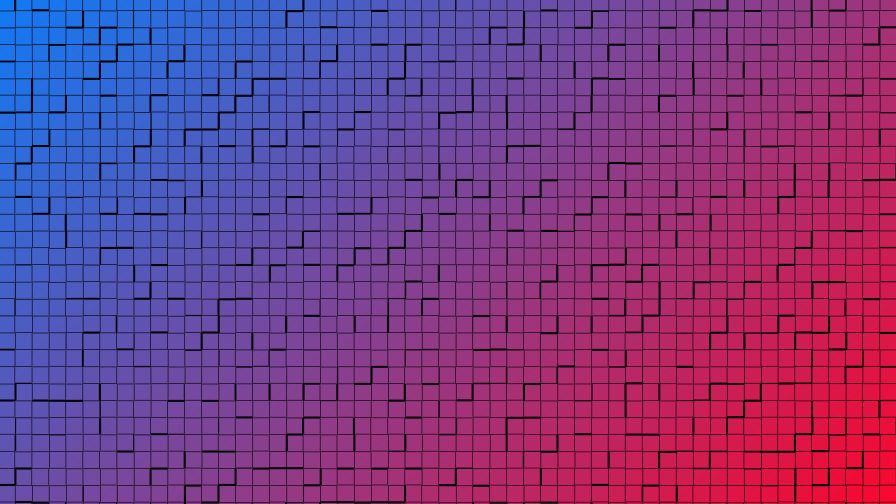
This background is drawn by a Shadertoy shader. Its source:

```glsl
// Grid of square blocks over a diagonal blue-to-red gradient.
// Each block has a random height; a taller neighbour on the left or above
// widens the dark seam between two blocks into a shadow.

#define ROWS 29.73              // blocks per canvas height
#define GRID_SHIFT vec2(0.105, -0.10)
#define THIN_SEAM 0.045         // seam widths in block units
#define THICK_SEAM 0.125
#define STEP_MIN 0.34           // height steps where the shadow grows
#define STEP_MAX 0.58
#define WOBBLE 0.05             // shift of seams off the exact grid
#define GRADIENT_DIR vec2(0.62, -0.38)

const vec3 BLUE = vec3(0.06, 0.48, 0.96);
const vec3 RED = vec3(0.98, 0.03, 0.18);
const vec3 SEAM = vec3(0.015, 0.01, 0.025);

float hash(vec2 p) {
    vec3 q = fract(vec3(p.xyx) * 0.1031);
    q += dot(q, q.yzx + 33.33);
    return fract((q.x + q.y) * q.z);
}

// Share of a pixel covered by a band of given width at distance d.
float bandCoverage(float d, float width, float pixel) {
    float right = min(d + 0.5 * pixel, 0.5 * width);
    float left = max(d - 0.5 * pixel, -0.5 * width);
    return clamp((right - left) / pixel, 0.0, 1.0);
}

// Seam between a casting block and the block that receives its shadow.
float seam(float d, vec2 caster, vec2 receiver, float pixel) {
    float rise = hash(caster) - hash(receiver);
    float shadow = smoothstep(STEP_MIN, STEP_MAX, rise);
    float width = mix(THIN_SEAM, THICK_SEAM, shadow);
    float shift = WOBBLE * (hash(caster + receiver * 1.7 + 91.0) - 0.5);
    float opacity = mix(0.85, 1.0, shadow);
    return opacity * bandCoverage(d - shift, width, pixel);
}

void mainImage(out vec4 fragColor, in vec2 fragCoord) {
    vec2 uv = fragCoord / iResolution.xy;
    float pixel = ROWS / iResolution.y;
    vec2 p = fragCoord * pixel + GRID_SHIFT;

    // Diagonal gradient from the top left to the bottom right
    float t = dot(uv - vec2(0.0, 1.0), GRADIENT_DIR);
    vec3 color = mix(BLUE, RED, t);

    // Nearest seam in each direction, indexed by the blocks beside it
    vec2 cell = floor(p);
    vec2 line = floor(p + 0.5);
    vec2 d = p - line;
    vec2 rightBlock = vec2(line.x, cell.y);
    vec2 upperBlock = vec2(cell.x, line.y);
    float vertical = seam(d.x, rightBlock - vec2(1.0, 0.0), rightBlock, pixel);
    float horizontal = seam(d.y, upperBlock, upperBlock - vec2(0.0, 1.0), pixel);

    color = mix(color, SEAM, max(vertical, horizontal));
    fragColor = vec4(color, 1.0);
}
```
